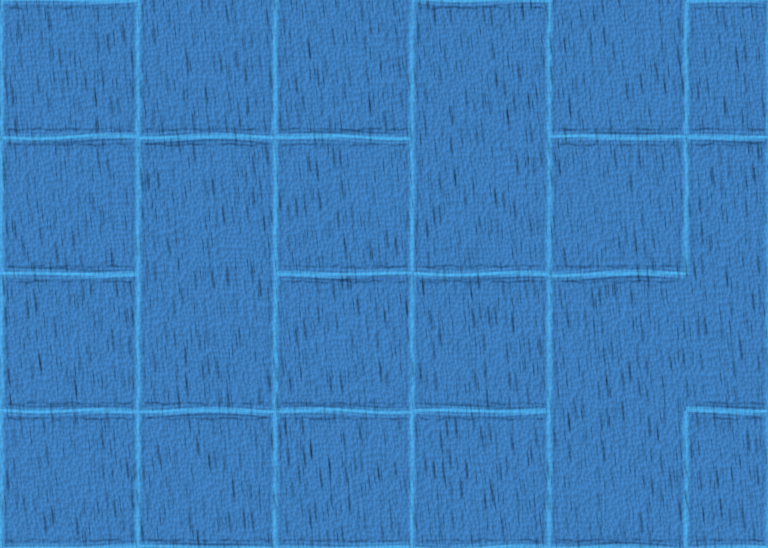
Give the GLSL for this pattern, as a Shadertoy shader.

```glsl
const vec3 BASE = vec3(0.243, 0.493, 0.742);
const vec3 GLOW = vec3(0.30, 0.68, 0.92);
const vec3 SHADOW = vec3(0.17, 0.36, 0.56);
const float ROWS = 4.0;

// One bit per column: which horizontal seams exist, bottom to top
const int SEAM_BITS[5] = int[5](63, 47, 29, 55, 41);

float hash(vec2 p) {
    return fract(sin(dot(p, vec2(127.1, 311.7))) * 4375.85);
}

float bell(float x, float width) {
    return exp(-x * x / (width * width));
}

// Distance to the nearest scattered point
float cellular(vec2 p) {
    vec2 id = floor(p), f = fract(p);
    float nearest = 2.0;
    for (int y = -1; y <= 1; y++)
        for (int x = -1; x <= 1; x++) {
            vec2 o = vec2(x, y);
            vec2 point = o + vec2(hash(id + o), hash(id + o + 37.3));
            nearest = min(nearest, length(point - f));
        }
    return nearest;
}

// Tapered, slightly leaning scratches, one per stretched cell
float scratches(vec2 p, vec2 density, float seed) {
    vec2 q = vec2(p.x + 0.07 * p.y, p.y) * density;
    q.y += 19.0 * hash(vec2(floor(q.x), seed));
    vec2 id = floor(q) + seed, f = fract(q);
    float center = mix(0.3, 0.7, hash(id)) + 0.12 * (0.5 - f.y);
    float taper = smoothstep(0.0, 0.35, f.y) * smoothstep(1.0, 0.55, f.y);
    float strength = hash(id + 11.7);
    return strength * strength * taper * bell(f.x - center, 0.17);
}

// Embossed grain lit from the upper left
float grain(vec2 p) {
    vec2 q = vec2(p.x + 0.15 * p.y, p.y) * vec2(40.0, 30.0);
    return cellular(q) - cellular(q + vec2(-0.45, 0.35));
}

// Light in x and shadow in y for a frayed horizontal seam
vec2 horizontalSeam(vec2 p, float row, float column) {
    float along = p.x - column;
    float tilt = (hash(vec2(column, row + 5.0)) - 0.5) * 0.035;
    float bend = 0.006 * sin(along * 7.0 + row * 3.0 + column);
    float s = p.y - row - tilt * (along - 0.5) - bend;
    float inset = smoothstep(0.02, 0.07, along) * smoothstep(0.99, 0.94, along);
    float strands = sin(s * 210.0 + 2.5 * sin(along * 5.0 + column * 2.0));
    float fray = bell(s, 0.045);
    float light = 0.9 * bell(s, 0.017) + 0.28 * fray * max(strands, 0.0);

    // Broken dark lips above and below, with a lens between
    float side = sign(p.y - row);
    float wobble = 0.005 * sin(p.x * 23.0 + side * 2.0) + 0.003 * sin(p.x * 61.0 + row);
    float lip = bell(abs(p.y - row) - 0.056 - wobble, 0.010);
    float gaps = smoothstep(0.25, 0.65, cellular(vec2(p.x * 11.0, row * 7.0 + side)));
    float lens = bell(s + 0.033 * sign(tilt), 0.010) * sin(3.1416 * along);
    float dark = inset * (lip * mix(0.25, 0.8, gaps) + 0.65 * lens);
    return vec2(light, dark + 0.35 * inset * fray * max(-strands, 0.0));
}

// Light in x and shadow in y for a narrow vertical seam
vec2 verticalSeam(float d, float y) {
    float wobble = 0.003 * sin(y * 9.0) + 0.002 * sin(y * 31.0);
    float s = d + wobble;
    float light = bell(s, 0.019) * (0.82 + 0.1 * sin(y * 43.0 + 2.0 * sin(y * 17.0)));
    float dark = bell(abs(s) - 0.04, 0.011) * (0.25 + 0.12 * sin(y * 27.0));
    return vec2(light, dark);
}

void mainImage(out vec4 fragColor, in vec2 fragCoord) {
    vec2 p = fragCoord / iResolution.y * ROWS;
    float rightEdge = iResolution.x / iResolution.y * ROWS - 0.008;
    p.x -= 0.008;

    // Brushed surface
    float wear = 0.75 * scratches(p, vec2(17.0, 4.5), 3.0)
               + 0.55 * scratches(p, vec2(31.0, 6.0), 8.0);
    float shade = 1.0 + 0.17 * grain(p) - 0.42 * wear;
    shade += 0.012 * sin(p.x * 83.0 + 2.0 * sin(p.y * 5.0));
    vec3 color = BASE * shade;

    // Seams, with a few left out to merge neighbouring tiles
    float column = clamp(floor(p.x), 0.0, 5.0);
    float row = clamp(floor(p.y + 0.5), 0.0, ROWS);
    float hasHorizontal = float((SEAM_BITS[int(row)] >> int(column)) & 1);
    vec2 horizontal = horizontalSeam(p, row, column) * hasHorizontal;

    float line = floor(p.x + 0.5);
    bool merged = line == 5.0 && floor(p.y) == 1.0;
    vec2 vertical = merged ? vec2(0.0) : verticalSeam(p.x - line, p.y);
    vertical = max(vertical, 0.7 * verticalSeam(p.x - rightEdge, p.y));

    vec2 seam = clamp(max(horizontal, vertical), 0.0, 1.0);
    color = mix(color, SHADOW * shade, seam.y * (1.0 - vertical.x));
    color = mix(color, GLOW * mix(1.0, shade, 0.6), seam.x);
    fragColor = vec4(color, 1.0);
}
```
